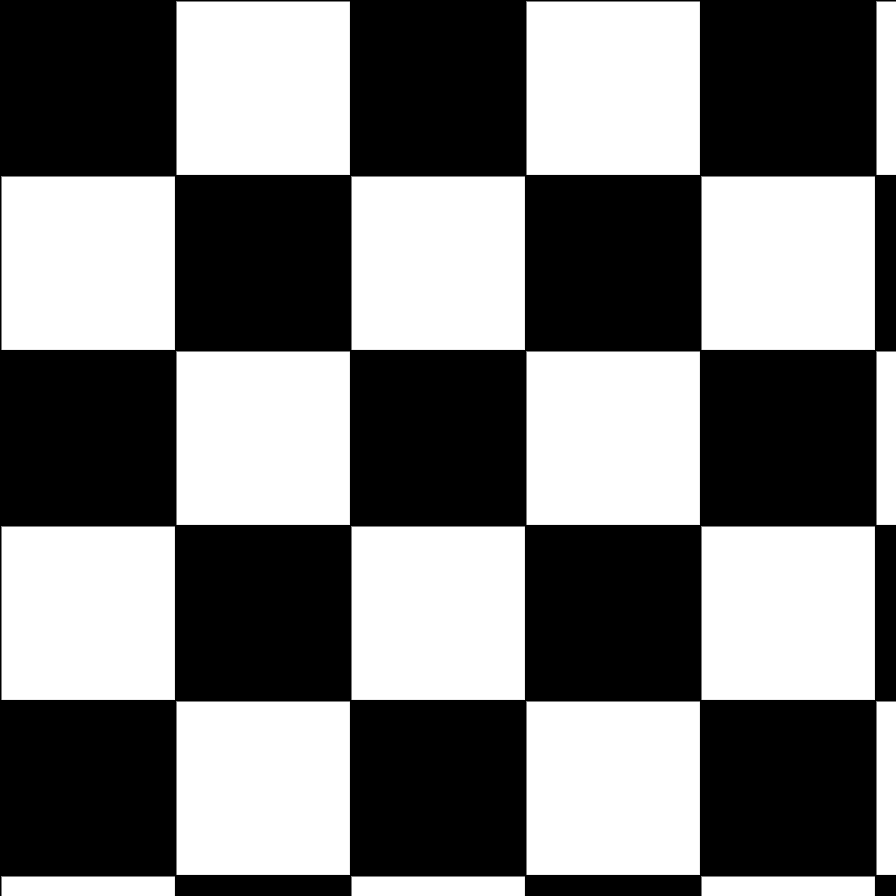
This pattern is drawn by a WebGL 1 fragment shader. Its source:

```glsl
precision highp float;

uniform vec2 u_resolution;

// Signed distance to the nearest square of a lattice with a period of two cells
float squareLattice(vec2 p, vec2 center, float halfSide) {
    vec2 d = abs(mod(p - center + 1.0, 2.0) - 1.0) - halfSide;
    return max(d.x, d.y);
}

void main() {
    // Cells are counted from the top left corner, 5.12 across the canvas
    vec2 uv = gl_FragCoord.xy / u_resolution;
    vec2 cell = (vec2(uv.x, 1.0 - uv.y) - 0.0008) * 5.12;
    float pixel = 5.12 / min(u_resolution.x, u_resolution.y);

    // Dark squares are slightly oversized, so they overlap at the corners
    float halfSide = 0.5045;
    float dist = min(squareLattice(cell, vec2(0.5), halfSide),
                     squareLattice(cell, vec2(1.5), halfSide));

    float light = clamp(dist / pixel + 0.5, 0.0, 1.0);
    gl_FragColor = vec4(vec3(light), 1.0);
}
```
